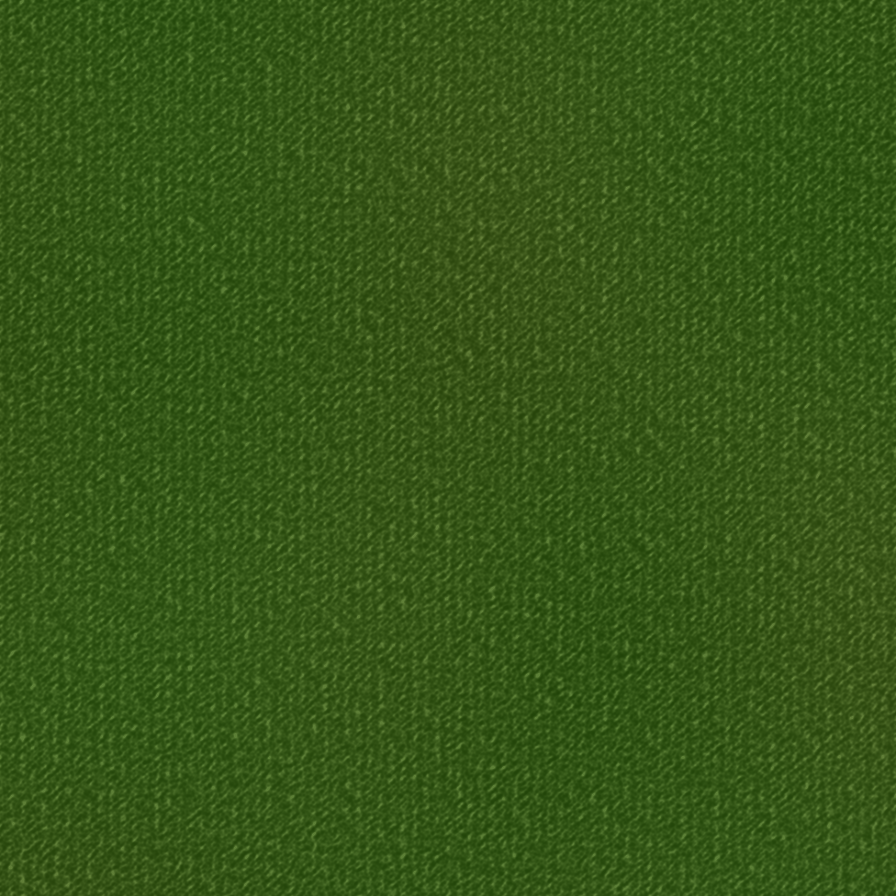
Give the GLSL for this texture, as a Shadertoy shader.

```glsl
const vec3 SHADOW_GREEN = vec3(0.150, 0.278, 0.045);
const vec3 LIGHT_GREEN = vec3(0.310, 0.440, 0.170);
const vec3 TINT_SHIFT = vec3(0.045, -0.004, 0.014);
const float TAU = 6.2831853;

const float RIB_COUNT = 80.0;                   // vertical ribs per canvas
const float TWILL_ROWS = 90.0;                  // diagonal rows per canvas
const vec2 FLECK_SCALE = vec2(84.0, 235.0);     // along and across the thread
const float GRAIN_SCALE = 245.0;
const float TINT_SCALE = 2.2;
const float SHADE_SCALE = 3.1;
const float WARP_SCALE = 30.0;
const float WARP_AMOUNT = 0.6;

const float BASE_LEVEL = 0.345;
const float RIB_DEPTH = 0.11;
const float TWILL_DEPTH = 0.13;
const float FLECK_DEPTH = 0.76;
const float RIB_FLECKS = 0.35;                  // how far ribs gather flecks
const float GRAIN_DEPTH = 0.62;
const float SHADE_DEPTH = 0.10;
const float HIGHLIGHT_BOOST = 0.65;

vec2 hashGradient(vec2 cell) {
    vec3 p = fract(vec3(cell.xyx) * vec3(0.1031, 0.1030, 0.0973));
    p += dot(p, p.yzx + 33.33);
    float angle = TAU * fract((p.x + p.y) * p.z);
    return vec2(cos(angle), sin(angle));
}

float gradientNoise(vec2 p) {
    vec2 cell = floor(p);
    vec2 f = p - cell;
    vec2 u = f * f * f * (f * (f * 6.0 - 15.0) + 10.0);
    float a = dot(hashGradient(cell), f);
    float b = dot(hashGradient(cell + vec2(1, 0)), f - vec2(1, 0));
    float c = dot(hashGradient(cell + vec2(0, 1)), f - vec2(0, 1));
    float d = dot(hashGradient(cell + vec2(1, 1)), f - vec2(1, 1));
    return mix(mix(a, b, u.x), mix(c, d, u.x), u.y);
}

// Height of the cloth: ribs, diagonal twill, raised flecks and fine grain
float clothRelief(vec2 uv) {
    float warp = WARP_AMOUNT * gradientNoise(uv * WARP_SCALE + 51.0);
    float ribs = cos(TAU * RIB_COUNT * uv.x);
    float twill = cos(TAU * (RIB_COUNT * uv.x - TWILL_ROWS * uv.y + warp));

    vec2 along = normalize(vec2(TWILL_ROWS, RIB_COUNT));
    vec2 across = vec2(-along.y, along.x);
    vec2 thread = vec2(dot(uv, along), dot(uv, across));
    float flecks = gradientNoise(thread * FLECK_SCALE + 307.0);
    flecks *= 1.0 + RIB_FLECKS * ribs;

    // Turned grain keeps its lattice off the pixel rows
    vec2 turned = mat2(0.87, 0.49, -0.49, 0.87) * uv;
    float grain = gradientNoise(turned * GRAIN_SCALE + 213.0);

    return RIB_DEPTH * ribs + TWILL_DEPTH * twill
         + FLECK_DEPTH * flecks + GRAIN_DEPTH * grain;
}

void mainImage(out vec4 fragColor, in vec2 fragCoord) {
    vec2 uv = fragCoord / iResolution.y;

    // Favour bright thread tops over deep shadows
    float relief = clothRelief(uv);
    float level = BASE_LEVEL + relief + HIGHLIGHT_BOOST * relief * relief;

    // Broad drift in brightness, and between olive and pure green
    level += SHADE_DEPTH * gradientNoise(uv * SHADE_SCALE + 19.6);
    vec3 color = mix(SHADOW_GREEN, LIGHT_GREEN, clamp(level, -0.12, 1.35));
    color += TINT_SHIFT * gradientNoise(uv * TINT_SCALE + 7.3);
    fragColor = vec4(color, 1.0);
}
```
